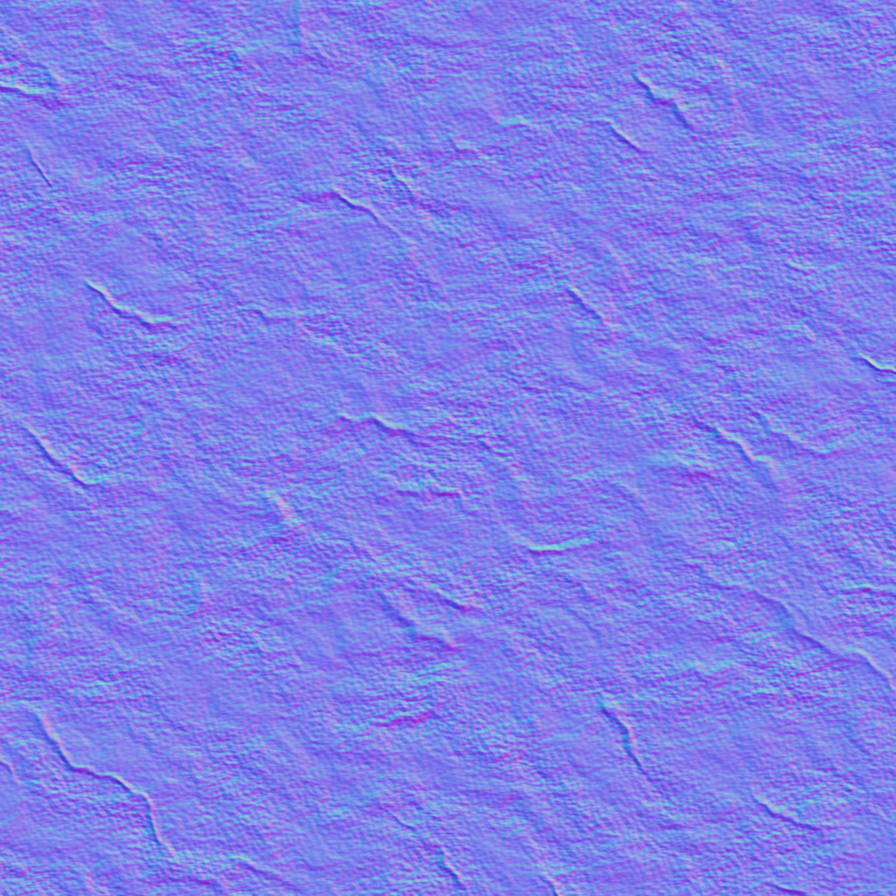
Write a WebGL 1 fragment shader that draws this texture map.

```glsl
precision highp float;
// Tangent-space normal map of rough, weathered slate.
// A height field sums streaky grain, crumbs, soft swells and broken, wandering
// ridges; its finite-difference slopes are encoded as red, green and blue.

uniform vec2 u_resolution;

const float TAU = 6.2831853;
const float SLOPE_STEP = 0.0012;              // sampling distance for slopes
const float RELIEF = 1.0;                     // overall steepness
const float BLUE_SCALE = 0.425;               // strength of the facing axis

const float GRAIN_ANGLE = 0.10;               // streaks rise slightly rightwards
const float GRAIN_TURN = 0.07;                // alternating turn of each octave
const vec2  GRAIN_FREQ = vec2(13.0, 31.0);
const float GRAIN_SLOPE = 0.06;
const float GRAIN_GROWTH = 1.36;              // steepness gain per octave
const float CRUMB_ANGLE = 0.6;
const float CRUMB_FREQ = 170.0;
const float CRUMB_SLOPE = 0.175;

const float RIDGE_ANGLE = -0.56;              // ridges fall towards the right
const vec2  RIDGE_FREQ = vec2(4.5, 11.0);
const float RIDGE_WIDTH = 0.055;
const float RIDGE_HEIGHT = 0.0031;
const vec2  SWELL_FREQ = vec2(14.0, 26.0);
const float SWELL_SLOPE = 0.075;

const float WARP_FREQ = 9.0;
const float WARP_SIZE = 0.032;

float hash(vec2 cell) {
  vec3 v = fract(cell.xyx * vec3(0.1031, 0.1030, 0.0973));
  v += dot(v, v.yzx + 33.33);
  return fract((v.x + v.y) * v.z);
}

float cornerRamp(vec2 cell, vec2 offset) {
  float angle = TAU * hash(cell);
  return dot(vec2(cos(angle), sin(angle)), offset);
}

// Gradient noise with a quintic fade, roughly -0.7 to 0.7
float noise(vec2 p) {
  vec2 i = floor(p);
  vec2 f = p - i;
  vec2 u = f * f * f * (f * (f * 6.0 - 15.0) + 10.0);
  vec2 e = vec2(1.0, 0.0);
  float low = mix(cornerRamp(i, f), cornerRamp(i + e, f - e), u.x);
  float high = mix(cornerRamp(i + e.yx, f - e.yx),
                   cornerRamp(i + e.xx, f - e.xx), u.x);
  return mix(low, high, u.y);
}

// Coordinates along and across a direction
vec2 alongAcross(vec2 p, float angle) {
  vec2 d = vec2(cos(angle), sin(angle));
  return vec2(dot(p, d), dot(p, vec2(-d.y, d.x)));
}

// Elongated streaks, steeper in the finer octaves
float grain(vec2 p) {
  vec2 freq = GRAIN_FREQ;
  float slope = GRAIN_SLOPE;
  float turn = GRAIN_TURN;
  float sum = 0.0;
  for (int i = 0; i < 4; i++) {
    vec2 q = alongAcross(p, GRAIN_ANGLE + turn);
    sum += slope / freq.y * noise(q * freq + 37.0 * float(i) + 51.0);
    freq *= 2.1;
    slope *= GRAIN_GROWTH;
    turn = -turn;
  }
  return sum;
}

// Narrow crests on the zero lines of stretched noise, broken by a mask
float ridges(vec2 q) {
  float line = noise(q * RIDGE_FREQ + 73.0) / RIDGE_WIDTH;
  float present = smoothstep(-0.05, 0.30, noise(q * 8.5 + 19.0));
  return RIDGE_HEIGHT * present * exp(-line * line);
}

// Broad undulations running with the ridges
float swells(vec2 q) {
  float broad = noise(q * SWELL_FREQ + 141.0);
  float small = noise(q * SWELL_FREQ * 2.1 + 167.0) / 2.1;
  return SWELL_SLOPE / SWELL_FREQ.y * (broad + small);
}

float height(vec2 p) {
  vec2 warp = vec2(noise(p * WARP_FREQ + 11.0), noise(p * WARP_FREQ + 87.0));
  float jag = noise(p * 42.0 + 119.0);
  vec2 bent = p + WARP_SIZE * (warp + 0.25 * jag);
  vec2 q = alongAcross(bent, RIDGE_ANGLE);
  float roughness = 1.0 + 0.9 * noise(q * vec2(9.0, 17.0) + 205.0);
  vec2 r = alongAcross(p, CRUMB_ANGLE);
  float crumbs = CRUMB_SLOPE / CRUMB_FREQ * noise(r * CRUMB_FREQ + 233.0);
  float fine = grain(p + 0.25 * WARP_SIZE * (warp + 0.25 * jag)) + crumbs;
  return roughness * fine + ridges(q) + swells(q);
}

void main() {
  vec2 p = gl_FragCoord.xy / min(u_resolution.x, u_resolution.y);

  // Centred slopes of the height field
  vec2 e = vec2(0.5 * SLOPE_STEP, 0.0);
  vec2 slope = vec2(height(p + e) - height(p - e),
                    height(p + e.yx) - height(p - e.yx)) / SLOPE_STEP;

  // Encode the unit normal around mid grey
  vec3 normal = normalize(vec3(-RELIEF * slope, 1.0));
  gl_FragColor = vec4(0.5 + normal * vec3(0.5, 0.5, BLUE_SCALE), 1.0);
}
```
